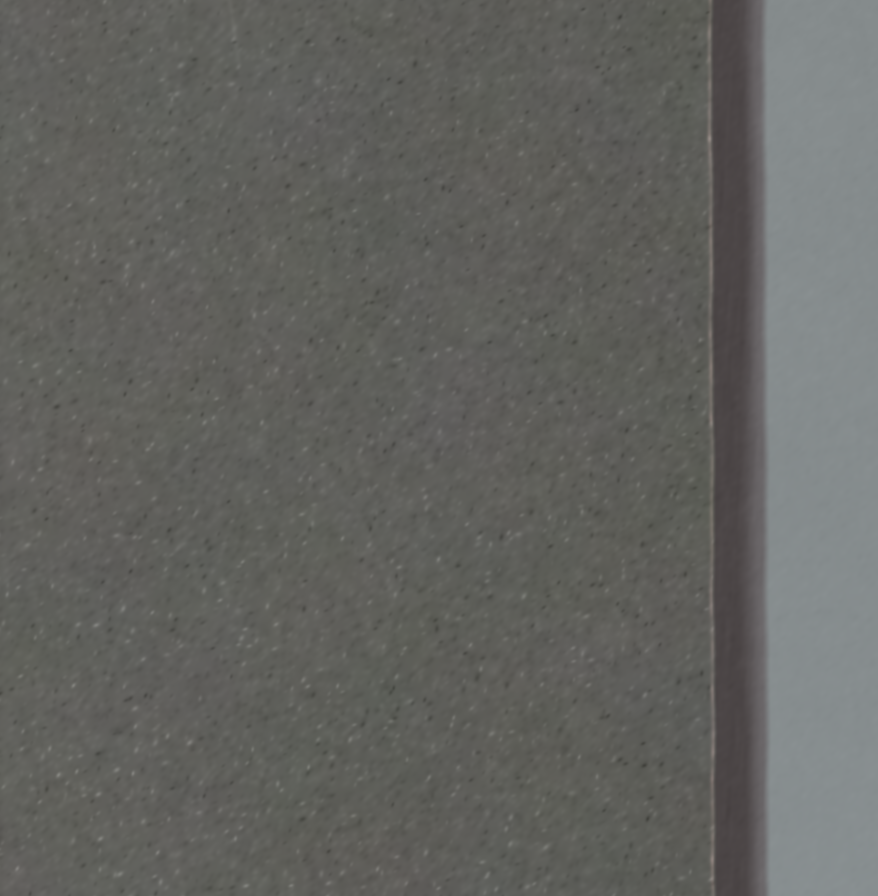
This texture is drawn by a Shadertoy shader. Its source:

```glsl
#define EDGE_X 0.8110
#define PANEL_X 0.8725
#define EDGE_LEAN 0.004
#define GRAIN_FREQ 135.0
#define GRAIN_AMOUNT 0.026
#define SPECK_FREQ 92.0
#define SPECK_AMOUNT 0.105
#define BLOTCH_AMOUNT 0.008
#define BOARD_COLOR vec3(0.370, 0.370, 0.353)
#define GAP_COLOR vec3(0.295, 0.272, 0.274)
#define BEVEL_COLOR vec3(0.415, 0.400, 0.408)
#define PANEL_COLOR vec3(0.525, 0.550, 0.555)

vec3 hash3(vec2 cell) {
    vec3 q = fract(cell.xyx * vec3(0.1031, 0.1030, 0.0973));
    q += dot(q, q.yxz + 33.33);
    return fract((q.xxy + q.yzz) * q.zyx);
}

// Sum of soft cellular dots with random sign, stretched up to the right
float cellGrain(vec2 p) {
    vec2 base = floor(p);
    float sum = 0.0;
    for (int y = -1; y <= 1; y++)
    for (int x = -1; x <= 1; x++) {
        vec2 cell = base + vec2(x, y);
        vec3 h = hash3(cell);
        vec2 d = p - cell - h.xy;
        vec2 along = vec2(d.x + d.y, d.y - d.x) * 0.7071;
        sum += (2.0 * h.z - 1.0) * exp(-dot(along * along, vec2(2.8, 7.0)));
    }
    return sum;
}

// Specks of uneven size and strength: x holds bright flecks, y dark pits
vec2 specks(vec2 p) {
    vec2 base = floor(p);
    vec2 sum = vec2(0.0);
    for (int y = -1; y <= 1; y++)
    for (int x = -1; x <= 1; x++) {
        vec2 cell = base + vec2(x, y);
        vec3 h = hash3(cell + 211.0);
        vec3 shape = hash3(cell + 577.0);
        vec2 d = p - cell - h.xy;
        float tilt = 0.3 + 1.1 * shape.x;
        vec2 axis = vec2(cos(tilt), sin(tilt));
        vec2 local = vec2(dot(d, axis), dot(d, vec2(-axis.y, axis.x)));
        float blob = exp(-dot(local * local, vec2(8.0, 22.0) * (0.8 + shape.y)));
        vec2 strength = max(vec2(h.z - 0.62, 0.32 - h.z) / vec2(0.38, 0.32), 0.0);
        sum += blob * strength * strength * strength;
    }
    return sum;
}

// Broad cloudy variation from layered, warped sines
float blotches(vec2 p) {
    float sum = 0.0, gain = 0.5;
    for (int i = 0; i < 5; i++) {
        sum += gain * sin(p.x + 1.3 * sin(p.y * 0.8)) * sin(p.y + 1.1 * sin(p.x * 0.7));
        p = mat2(1.4, 1.1, -1.1, 1.4) * p + 2.7;
        gain *= 0.7;
    }
    return sum;
}

// Soft scratch between two points, fading at both ends
float scratch(vec2 p, vec2 a, vec2 b, float width) {
    vec2 ab = b - a;
    float t = clamp(dot(p - a, ab) / dot(ab, ab), 0.0, 1.0);
    float d = length(p - a - ab * t) / width;
    return exp(-d * d) * (0.35 + 2.6 * t * (1.0 - t));
}

vec3 board(vec2 uv, vec2 p, float grain) {
    vec3 color = BOARD_COLOR;
    color += 0.022 * (0.42 - uv.x) + 0.012 * (uv.y - 0.5) * (0.5 - uv.x);
    color += BLOTCH_AMOUNT * blotches(p * 10.0);
    color += vec3(0.6, -0.4, 0.5) * BLOTCH_AMOUNT * blotches(p * 13.0 + 8.0);
    color += vec3(-0.1, 0.1, 1.0) * BLOTCH_AMOUNT * blotches(p * 11.0 + 21.0);
    color += GRAIN_AMOUNT * grain;

    // Flecks grow stronger toward the lower left
    vec2 fleck = specks(p * SPECK_FREQ);
    float flecked = mix(1.2, 0.75, uv.y) * mix(1.1, 0.8, uv.x);
    color += SPECK_AMOUNT * (fleck.x * flecked - 0.8 * fleck.y);
    color += 0.028 * scratch(p, vec2(0.255, 1.01), vec2(0.268, 0.92), 0.003);
    color += 0.016 * scratch(p, vec2(0.68, 0.53), vec2(0.76, 0.57), 0.005);
    return color;
}

void mainImage(out vec4 fragColor, in vec2 fragCoord) {
    vec2 uv = fragCoord / iResolution.xy;
    vec2 p = fragCoord / iResolution.y;
    float grain = cellGrain(p * GRAIN_FREQ) + 0.5 * cellGrain(p * GRAIN_FREQ * 0.47 + 37.0);
    float wobble = 0.0005 * sin(uv.y * 23.0) + 0.0004 * sin(uv.y * 61.0);
    float x = uv.x + EDGE_LEAN * (uv.y - 0.5) + wobble;

    // Board, with its thin, worn, pinkish rim
    vec3 color = board(uv, p, grain);
    float rim = (x - EDGE_X + 0.0008) / 0.0026;
    float rimWear = 0.7 + 0.2 * sin(uv.y * 37.0 + 2.0 * sin(uv.y * 83.0));
    rimWear += 0.4 * cellGrain(vec2(3.0, uv.y * 90.0));
    color += vec3(0.130, 0.095, 0.095) * max(rimWear, 0.1) * exp(-rim * rim);

    // Dark gap that rises into a soft mauve bevel
    float bevelStart = 0.842 + 0.004 * sin(uv.y * 9.0 + 1.0);
    float bevel = smoothstep(bevelStart, PANEL_X - 0.004, x);
    vec3 gap = mix(GAP_COLOR, BEVEL_COLOR, bevel);
    gap += 0.010 * cellGrain(vec2(x * 170.0, uv.y * 22.0)) + 0.009 * grain;
    color = mix(color, gap, smoothstep(EDGE_X - 0.0005, EDGE_X + 0.005, x));

    // Pale panel, a touch brighter toward the bottom
    vec3 panel = PANEL_COLOR + 0.006 * blotches(p * 8.0 + 4.0) + 0.007 * grain;
    panel += 0.012 * (0.5 - uv.y) * vec3(0.6, 0.8, 1.0);
    color = mix(color, panel, smoothstep(PANEL_X - 0.006, PANEL_X + 0.005, x));

    fragColor = vec4(color, 1.0);
}
```
